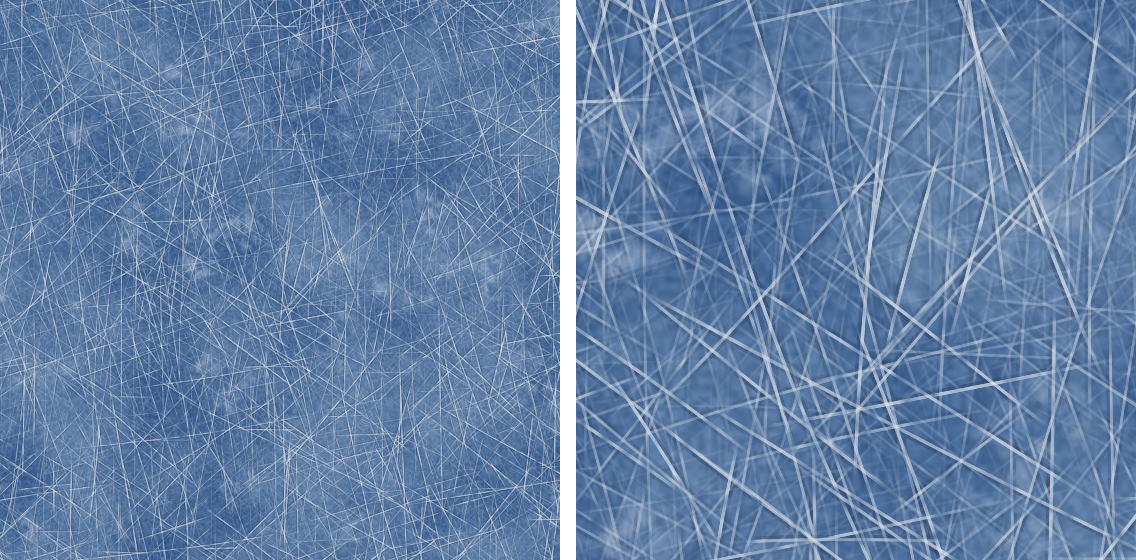
Left, the full canvas; right, a detail of the centre.
Write a WebGL 1 fragment shader that draws this texture.

```glsl
precision highp float;
// Scratched blue ice: cloudy value noise under many thin pale scratches.
// Each scratch layer is a rotated, staggered grid of long cells holding one
// tilted, tapered stroke each, with a dark groove along one side.
uniform vec2 u_resolution;

const vec3 DEEP_BLUE = vec3(0.225, 0.365, 0.56);
const vec3 PALE_BLUE = vec3(0.375, 0.50, 0.655);
const vec3 FROST_WHITE = vec3(0.87, 0.90, 0.94);
const vec3 GROOVE_BLUE = vec3(0.14, 0.22, 0.35);
const int SCRATCH_LAYERS = 30;
const float SCRATCH_HALF_WIDTH = 0.0007;
const float SCRATCH_FAINT = 0.05;
const float SCRATCH_BOLD = 0.90;
const float GROOVE_OFFSET = 0.0020;
const float GROOVE_STRENGTH = 0.75;
const float BEND_AMOUNT = 0.035;
const float CLOUD_SCALE = 7.0;
const float FROST_SCALE = 17.0;
const float FROST_STRENGTH = 0.36;
const float GRAIN_SCALE = 250.0;
const float GRAIN_STRENGTH = 0.10;

float hash(vec2 p) {
  vec3 q = fract(p.xyx * 0.1031);
  q += dot(q, q.yzx + 33.33);
  return fract((q.x + q.y) * q.z);
}

float noise(vec2 p) {
  vec2 cell = floor(p);
  vec2 f = fract(p);
  f = f * f * (3.0 - 2.0 * f);
  float low = mix(hash(cell), hash(cell + vec2(1.0, 0.0)), f.x);
  float high = mix(hash(cell + vec2(0.0, 1.0)), hash(cell + vec2(1.0)), f.x);
  return mix(low, high, f.y);
}

float fbm(vec2 p) {
  float sum = 0.0;
  float weight = 0.5;
  for (int i = 0; i < 5; i++) {
    sum += weight * noise(p);
    p = mat2(1.6, 1.2, -1.2, 1.6) * p + 17.3;
    weight *= 0.52;
  }
  return sum;
}

// Main scratch directions in degrees; steep ones are the most common.
float familyAngle(float family) {
  if (family < 0.5) return 13.0;
  if (family < 1.5) return 81.0;
  if (family < 2.5) return -31.0;
  if (family < 3.5) return 98.0;
  if (family < 4.5) return 43.0;
  return -63.0;
}

float stroke(float dist, float halfWidth, float blur) {
  return 1.0 - smoothstep(halfWidth - blur, halfWidth + blur, abs(dist));
}

// Returns scratch light in x and groove shade in y.
vec2 scratchLayer(vec2 p, float layer, float blur) {
  vec2 seed = vec2(layer * 7.0 + 3.0, layer * 3.0 + 11.0);
  float jitter = (hash(seed) - 0.5) * 20.0;
  float angle = radians(familyAngle(mod(layer, 6.0)) + jitter);
  vec2 along = vec2(cos(angle), sin(angle));
  vec2 q = vec2(dot(p, along), dot(p, vec2(-along.y, along.x))) + 5.0;
  q.y += BEND_AMOUNT * noise(p * 2.5 + seed);

  // Staggered cells, sized per layer
  vec2 size = vec2(mix(0.18, 0.75, hash(seed + 1.0)),
                   mix(0.022, 0.042, hash(seed + 2.0)));
  float row = floor(q.y / size.y);
  float shifted = q.x / size.x + hash(vec2(row, layer + 40.0));
  vec2 id = vec2(floor(shifted), row) + seed * 5.0;
  vec2 local = vec2(fract(shifted), fract(q.y / size.y));

  // Tilted, slightly bowed centre line that stays inside its cell
  float x = local.x - 0.5;
  float centre = 0.5 + (hash(id) - 0.5) * 0.4;
  centre += (hash(id + 31.0) - 0.5) * 0.7 * x;
  centre += (hash(id + 57.0) - 0.5) * 0.4 * x * x;
  float dist = (local.y - centre) * size.y;

  // Tapered ends, broken pressure and a few bold strokes
  float start = 0.35 * hash(id + 73.0);
  float finish = 1.0 - 0.35 * hash(id + 91.0);
  float taper = smoothstep(start, start + 0.15, local.x)
              * (1.0 - smoothstep(finish - 0.15, finish, local.x));
  float pressure = mix(0.15, 1.1, noise(vec2(q.x * 130.0, row + layer * 9.0)));
  float boldness = pow(hash(id + 113.0), 4.0);
  float strength = mix(SCRATCH_FAINT, SCRATCH_BOLD, boldness) * taper * pressure;
  float halfWidth = SCRATCH_HALF_WIDTH * (1.0 + 0.4 * boldness);
  float side = hash(id + 137.0) < 0.5 ? -1.0 : 1.0;
  float groove = stroke(dist + side * GROOVE_OFFSET, halfWidth, blur);
  return strength * vec2(stroke(dist, halfWidth, blur), GROOVE_STRENGTH * groove);
}

void main() {
  float scale = min(u_resolution.x, u_resolution.y);
  vec2 p = gl_FragCoord.xy / scale;
  float blur = 0.5 / scale;

  // Cloudy ice body with fine grain
  float cloud = smoothstep(0.20, 0.78, fbm(p * CLOUD_SCALE + 4.0));
  vec3 color = mix(DEEP_BLUE, PALE_BLUE, cloud);
  color += GRAIN_STRENGTH * (noise(p * GRAIN_SCALE) - 0.5);

  // Powdery frost patches
  float patches = smoothstep(0.56, 0.82, fbm(p * FROST_SCALE + 23.0));
  float powder = smoothstep(0.30, 0.70, fbm(p * 90.0));
  color = mix(color, FROST_WHITE, FROST_STRENGTH * patches * powder);

  // Scratches
  vec2 marks = vec2(0.0);
  for (int i = 0; i < SCRATCH_LAYERS; i++) {
    marks += scratchLayer(p, float(i), blur);
  }
  color = mix(color, GROOVE_BLUE, 1.0 - exp(-marks.y));
  color = mix(color, FROST_WHITE, 1.0 - exp(-1.6 * marks.x));
  gl_FragColor = vec4(color, 1.0);
}
```
